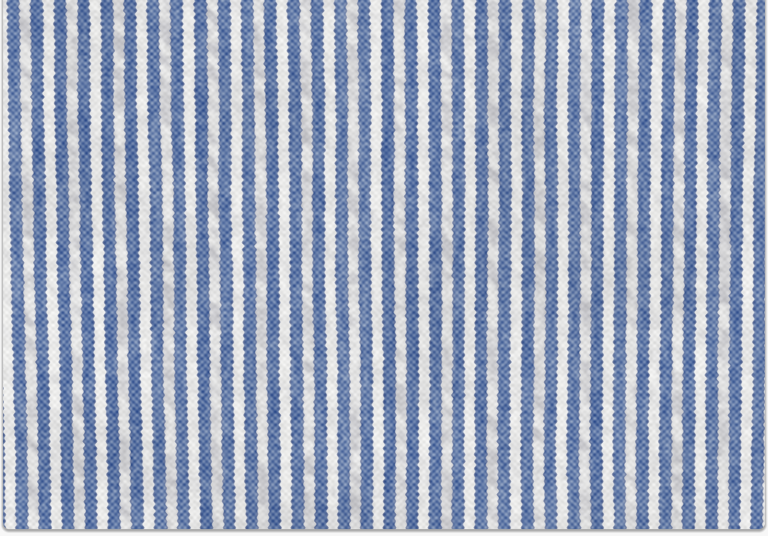
Write a Shadertoy shader that draws this texture.

```glsl
// Puckered blue and white striped cotton on a card with rounded lower corners.

// Lengths are fractions of the canvas width.
const float PERIOD = 0.0302;        // about 33 stripes across
const float FIRST_CENTRE = 0.355;   // centre of blue stripe number zero
const float BLUE_SHARE = 0.52;      // blue part of each repeat
const float LEAN_LEFT = 0.019;
const float LEAN_RIGHT = -0.010;
const float MID_HEIGHT = 0.35;
const float THREADS = 7.0;          // threads in one repeat
const float CORNER = 0.008;
const vec2 CARD_CENTRE = vec2(0.5, 0.5);
const vec2 CARD_HALF = vec2(0.496, 0.491);

const vec3 BLUE_DARK = vec3(0.25, 0.36, 0.58);
const vec3 BLUE_PALE = vec3(0.55, 0.62, 0.74);
const vec3 WHITE = vec3(0.91, 0.91, 0.905);
const vec3 CREASE = vec3(0.77, 0.77, 0.785);
const vec3 EDGE_THREAD = vec3(0.38, 0.38, 0.50);
const vec3 BACKDROP = vec3(0.97);
const vec3 SHADOW = vec3(0.66);

float hash(vec2 p) {
    vec3 q = fract(vec3(p.xyx) * 0.1031);
    q += dot(q, q.yzx + 33.33);
    return fract((q.x + q.y) * q.z);
}

float noise(vec2 p) {
    vec2 i = floor(p), f = fract(p);
    f = f * f * (3.0 - 2.0 * f);
    return mix(mix(hash(i), hash(i + vec2(1, 0)), f.x),
               mix(hash(i + vec2(0, 1)), hash(i + vec2(1, 1)), f.x), f.y);
}

float roundedBox(vec2 p, vec2 halfSize, float radius) {
    vec2 q = abs(p) - halfSize + radius;
    return length(max(q, 0.0)) + min(max(q.x, q.y), 0.0) - radius;
}

vec3 fabric(vec2 p, float pixel) {
    // Stripe coordinate, with fanning lean and a slow wobble
    float x = p.x + (p.y - MID_HEIGHT) * mix(LEAN_LEFT, LEAN_RIGHT, p.x);
    x += 0.0022 * (noise(p * vec2(14.0, 9.0) + 20.0) - 0.5);
    float s = (x - FIRST_CENTRE) / PERIOD;
    float row = p.y / PERIOD * THREADS;
    float stripe = floor(s + 0.5);
    float fromCentre = abs(s - stripe);

    // Plain weave: crossing threads with uneven strength
    vec2 thread = vec2(s * THREADS, row);
    vec2 wave = sin(thread * 3.14159265);
    float weave = wave.x * wave.y;
    float slub = noise(thread * vec2(0.9, 1.1) + 300.0) - 0.5;
    float streak = noise(vec2(s * 5.0, p.y * 32.0) + 80.0) - 0.5;

    // Blue stripes: dark warp crossed by pale weft
    float tone = 0.46 + 0.38 * weave + 0.55 * slub + 0.28 * streak;
    tone += 0.16 * (hash(vec2(stripe + 60.0, 7.0)) - 0.5);
    vec3 blue = mix(BLUE_DARK, BLUE_PALE, tone);

    // White stripes: every second one is puckered into soft creases
    float gap = floor(s);
    float puckered = mod(gap, 2.0);
    float across = fract(s) - 0.5;
    float fold = noise(vec2(across * 2.0 + gap * 9.0 + 400.0,
                            p.y * 68.0 + across * 1.5));
    float fine = noise(vec2(s * 3.0 + 200.0, p.y * 130.0));
    float crease = smoothstep(0.25, 0.9, 0.7 * fold + 0.3 * fine);
    float shade = crease * mix(0.32, 0.85, puckered) + 0.18 * puckered;
    vec3 white = mix(WHITE, CREASE, shade);
    white += 0.025 * weave + 0.06 * slub;

    // Stepped stripe edges, where single threads cross over
    float step_ = 0.025 * wave.y + 0.05 * (noise(vec2(stripe * 7.0 + 500.0, row * 0.8)) - 0.5);
    float edge = fromCentre - 0.5 * BLUE_SHARE - step_;
    float soft = 0.7 * pixel / PERIOD + 0.015;
    vec3 colour = mix(blue, white, smoothstep(-soft, soft, edge));
    float fleck = smoothstep(0.08, 0.0, abs(edge + 0.03)) * (0.5 + 0.5 * wave.y);
    colour = mix(colour, EDGE_THREAD, 0.35 * fleck);

    // Broad unevenness of the cloth
    return colour * (0.985 + 0.04 * noise(p * 9.0 + 40.0));
}

void mainImage(out vec4 fragColor, in vec2 fragCoord) {
    vec2 p = fragCoord / iResolution.x;
    float pixel = 1.0 / iResolution.x;

    // Card outline with a thin shadow beneath
    float card = roundedBox(p - CARD_CENTRE, CARD_HALF, CORNER);
    float under = roundedBox(p - CARD_CENTRE + vec2(0.0, 0.002), CARD_HALF, CORNER);
    vec3 backdrop = mix(SHADOW, BACKDROP, smoothstep(-0.001, 0.004, under));
    float cover = 1.0 - smoothstep(-0.7 * pixel, 0.7 * pixel, card);

    vec3 colour = mix(backdrop, fabric(p, pixel), cover);
    fragColor = vec4(clamp(colour, 0.0, 1.0), 1.0);
}
```
